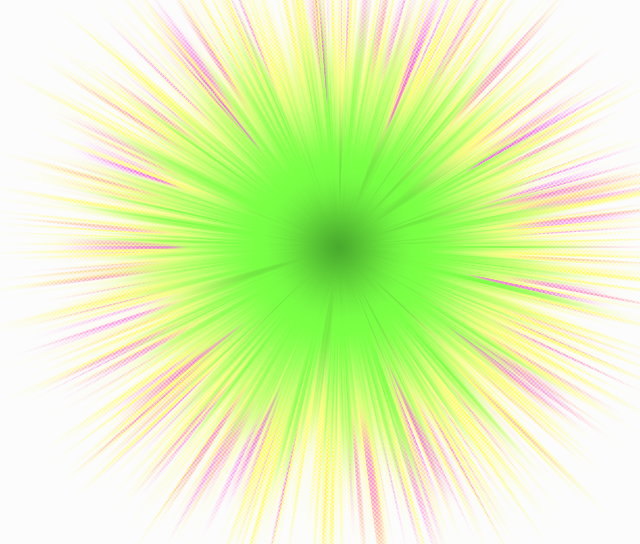
A Shadertoy shader for this background:

```glsl
// A bright green burst with a dark heart, fraying into fine yellow and pink dotted rays on white.
const float TAU = 6.2831853;

float hash(float cell, float seed) {
    return fract(sin(cell * 127.1 + seed * 311.7) * 43758.5);
}

// Smooth noise around the circle; turn is the angle in whole turns.
float rayNoise(float turn, float count, float seed) {
    float x = fract(turn) * count;
    float cell = floor(x);
    float f = smoothstep(0.0, 1.0, x - cell);
    return mix(hash(cell, seed), hash(mod(cell + 1.0, count), seed), f);
}

// Strength of the uneven ring of pink sheaves, each starting at a point.
float pinkSheaves(float turn, float r) {
    float strength = 0.0;
    for (int i = 0; i < 12; i++) {
        float k = float(i);
        float degrees = -139.3 + 30.0 * k + 7.7 * cos(TAU * (k - 3.0) / 12.0)
                      + 5.9 * cos(TAU * (k - 3.0) / 6.0) + 4.4 * cos(TAU * k / 2.4);
        float offset = abs(fract(turn - degrees / 360.0 + 0.5) - 0.5);
        float start = 0.2 + 0.11 * hash(k, 9.0);
        float width = 0.0015 + 0.042 * max(r - start, 0.0);
        float along = smoothstep(start, start + 0.05, r) * (1.0 - smoothstep(0.32, 0.53, r));
        strength = max(strength, along * (1.0 - smoothstep(0.0, width, offset)));
    }
    return strength;
}

void mainImage(out vec4 fragColor, in vec2 fragCoord) {
    vec2 p = (fragCoord - vec2(0.529, 0.546) * iResolution.xy) / iResolution.y;
    float r = length(p);
    float turn = atan(p.y, p.x + 1e-6) / TAU;

    float broad = rayNoise(turn, 110.0, 1.0);
    float medium = rayNoise(turn, 260.0, 2.0);
    float fine = rayNoise(turn, 520.0, 3.0);
    float hair = rayNoise(turn, 720.0, 4.0);
    float tint = rayNoise(turn, 480.0, 5.0);
    float rays = broad * 0.25 + medium * 0.35 + fine * 0.4 - 0.5;

    // Fine stipple that breaks up the outer rays
    float dots = 0.5 + 0.5 * sin(p.x * 820.0) * sin(p.y * 820.0);
    float stipple = mix(1.0, 0.35 + 1.3 * dots, smoothstep(0.26, 0.4, r));

    // Pale and yellow outer rays
    vec3 col = vec3(0.988);
    float reach = 1.0 - smoothstep(0.32, 0.6, r + 0.2 * (hair - 0.5) + 0.1 * (medium - 0.5));
    float yellow = reach * mix(1.0, 0.15 + 0.85 * smoothstep(0.2, 0.8, fine), smoothstep(0.24, 0.4, r));
    col = mix(col, vec3(1.0, 0.99, 0.38), clamp(yellow * stipple * 0.8, 0.0, 1.0));

    // Scattered thin pink rays
    float pink = smoothstep(0.58, 0.95, tint) * smoothstep(0.27, 0.4, r)
               * (1.0 - smoothstep(0.38, 0.58, r + 0.14 * (hair - 0.5)));
    col = mix(col, vec3(1.0, 0.5, 0.97), clamp(pink * stipple * 0.6, 0.0, 1.0));

    // Green rays over a pale yellow fringe
    float spread = 0.3 * rays * smoothstep(0.1, 0.34, r);
    float fringe = 1.0 - smoothstep(0.25, 0.45, r + spread);
    col = mix(col, vec3(0.89, 1.0, 0.54), fringe * 0.9);
    float green = 1.0 - smoothstep(0.14, 0.39, r + spread);
    green *= 1.0 - 0.5 * smoothstep(0.4, 0.85, hair) * smoothstep(0.15, 0.3, r);
    col = mix(col, vec3(0.48, 1.0, 0.27), green);

    // Brighter pink sheaves split into strands
    float sheaf = pinkSheaves(turn, r) * smoothstep(0.3, 0.75, hair);
    col = mix(col, vec3(0.98, 0.38, 0.97), clamp(sheaf * stipple * 0.85, 0.0, 1.0));

    // Faint shaded creases and the dark heart
    float crease = smoothstep(0.6, 0.95, broad * 0.5 + medium * 0.5);
    col *= 1.0 - 0.09 * crease * smoothstep(0.05, 0.13, r) * (1.0 - smoothstep(0.15, 0.33, r));
    float heart = 1.0 - smoothstep(-0.03, 0.15, r + 0.02 * rays * smoothstep(0.03, 0.1, r));
    col = mix(col, vec3(0.27, 0.64, 0.17), heart);

    fragColor = vec4(col, 1.0);
}
```
